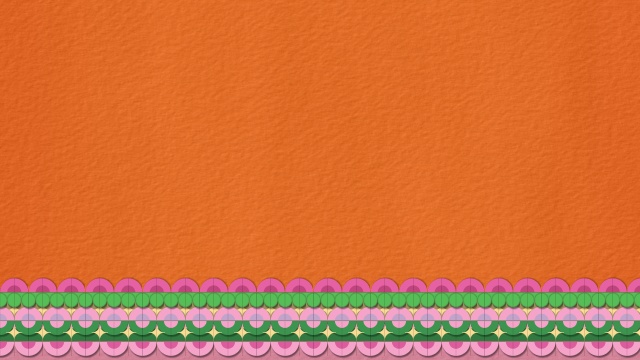
Reproduce this background procedurally as a WebGL 1 fragment shader.

```glsl
precision highp float;
uniform vec2 u_resolution;

const float PERIOD = 34.2;
const vec2 SHADOW = vec2(1.2, -2.2);

float hash(vec2 p) {
    return fract(sin(dot(p, vec2(127.1, 311.7))) * 43758.5);
}

float noise(vec2 p) {
    vec2 i = floor(p), f = fract(p);
    f = f * f * (3.0 - 2.0 * f);
    return mix(mix(hash(i), hash(i + vec2(1.0, 0.0)), f.x),
               mix(hash(i + vec2(0.0, 1.0)), hash(i + 1.0), f.x), f.y);
}

float fbm(vec2 p) {
    float sum = 0.0, amp = 0.5;
    for (int i = 0; i < 4; i++) {
        sum += amp * noise(p);
        p = mat2(1.6, 1.2, -1.2, 1.6) * p + 7.3;
        amp *= 0.5;
    }
    return sum;
}

// Antialiased coverage of a signed distance; the canvas is 768 units wide
float cover(float d) {
    return clamp(0.5 - d * u_resolution.x / 768.0, 0.0, 1.0);
}

// Offset from the nearest centre of a horizontal row
vec2 row(vec2 p, float x, float y, float period) {
    return vec2(mod(p.x - x + 0.5 * period, period) - 0.5 * period, p.y - y);
}

// Half disc: side is 1 for an arch, -1 for a bowl
float halfDisc(vec2 q, float radius, float side) {
    return max(length(q) - radius, -q.y * side);
}

// Four-pointed star left between four touching quarter discs
float star(vec2 q, float size) {
    vec2 a = abs(q);
    return max(size - length(a - size), max(a.x, a.y) - size);
}

float band(float y, float low, float high) {
    return max(low - y, y - high);
}

void paint(inout vec3 color, vec3 ink, float d) {
    color = mix(color, ink, cover(d));
}

void shade(inout vec3 color, float d, float strength) {
    color *= 1.0 - strength * (1.0 - smoothstep(-1.5, 1.5, d));
}

void main() {
    vec2 p = gl_FragCoord.xy * 768.0 / u_resolution.x;
    float mid = 0.5 * PERIOD;
    vec3 pink = vec3(0.96, 0.64, 0.79);
    vec3 magenta = vec3(0.90, 0.38, 0.64);
    vec3 cream = vec3(0.98, 0.86, 0.58);
    vec3 leaf = vec3(0.34, 0.74, 0.34);
    vec3 forest = vec3(0.24, 0.58, 0.31);

    // Plaster wall with relief lit from the upper left
    vec2 grain = p * vec2(0.17, 0.25);
    float relief = fbm(grain) - fbm(grain + vec2(0.25, -0.3));
    float sideFade = smoothstep(0.45, 1.0, abs(p.x / 384.0 - 1.0));
    vec3 color = mix(vec3(0.88, 0.425, 0.16), vec3(0.865, 0.39, 0.14), sideFade);
    color += 0.035 * (fbm(p * vec2(0.02, 0.006)) - 0.47);
    color += 0.13 * relief;

    // Top arches
    vec2 arch = row(p, mid, 81.0, PERIOD);
    shade(color, halfDisc(arch - vec2(1.0, 0.6), 17.3, 1.0), 0.3);
    paint(color, magenta, halfDisc(arch, 17.0, 1.0));
    paint(color, vec3(0.75, 0.27, 0.49), halfDisc(arch, 8.5, 1.0));

    // Pale arches, with stars in the gaps
    paint(color, vec3(0.62, 0.55, 0.36), band(p.y, 47.0, 81.0));
    paint(color, cream, star(row(p, mid, 60.0, PERIOD), 8.5));
    vec2 pale = row(p, 0.0, 47.0, PERIOD);
    paint(color, pink, halfDisc(pale, 17.1, 1.0));
    paint(color, vec3(0.76, 0.64, 0.79), halfDisc(pale, 8.5, 1.0));

    // Bright green scallops
    vec2 scallop = row(p, 0.0, 72.0, mid);
    vec2 dropped = scallop - SHADOW;
    float scallopEdge = min(length(scallop) - 8.7, band(p.y, 73.0, 81.0));
    shade(color, max(length(dropped) - 8.7, p.y - 72.0), 0.45);
    paint(color, leaf, max(scallopEdge, p.y - 81.0));
    shade(color, max(abs(length(scallop) - 8.4) - 0.2, p.y - 81.0), 0.28);

    // Dark green bowls, with stars between them
    paint(color, forest * 0.82, band(p.y, 22.0, 47.0));
    vec2 bowl = row(p, 0.0, 47.0, PERIOD);
    paint(color, pink, max(17.0 - length(bowl), band(p.y, 38.0, 47.0)));
    shade(color, halfDisc(bowl - SHADOW, 17.0, -1.0), 0.35);
    paint(color, forest, halfDisc(bowl, 17.0, -1.0));
    paint(color, pink, halfDisc(bowl, 8.5, -1.0));
    paint(color, cream, star(row(p, mid, 33.0, PERIOD), 9.5));

    // Bottom bowls over dusty pink
    paint(color, vec3(0.82, 0.51, 0.59) + 0.1 * relief, p.y - 22.0);
    vec2 base = row(p, 0.0, 22.0, PERIOD);
    shade(color, halfDisc(base - SHADOW, 17.0, -1.0), 0.45);
    paint(color, pink, halfDisc(base, 17.0, -1.0));
    paint(color, magenta * 0.96, halfDisc(base, 8.5, -1.0));

    // Seams between the tiles
    float seam = abs(row(p, 0.0, 0.0, mid).x) - 0.25;
    float rows = min(min(abs(p.y - 81.0), abs(p.y - 47.0)), abs(p.y - 22.0)) - 0.3;
    float tiled = min(band(p.y, 5.0, 81.0), halfDisc(arch, 17.0, 1.0));
    color *= 1.0 - 0.24 * cover(max(min(seam, rows), tiled));

    gl_FragColor = vec4(color, 1.0);
}
```
